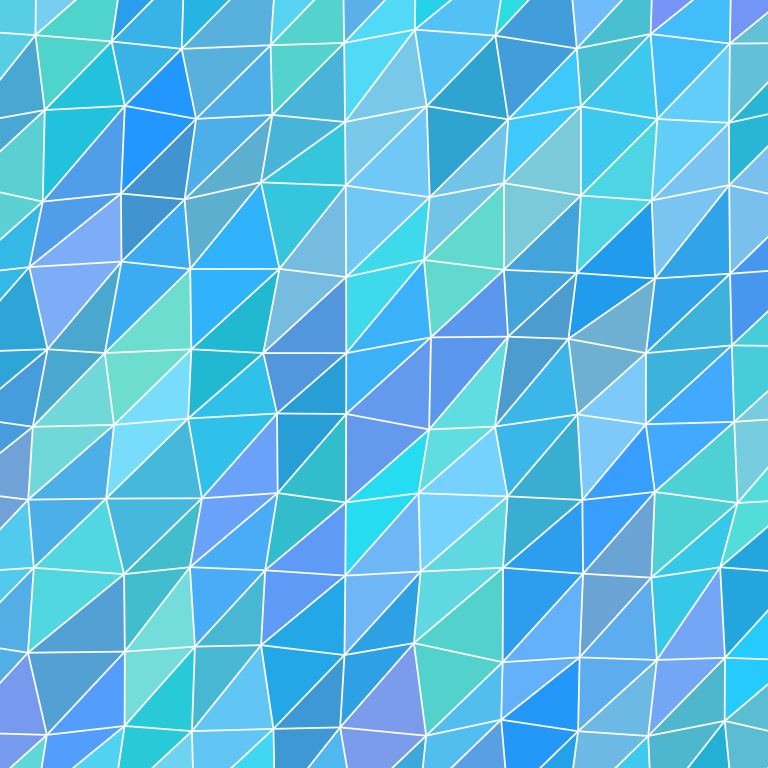
This pattern is drawn by a WebGL 1 fragment shader. Its source:

```glsl
precision highp float;
// Jittered triangle mesh in random blues and teals with thin white edges.

uniform vec2 u_resolution;

const float CELLS = 10.0;          // grid cells across the canvas
const float JITTER = 0.14;         // vertex offset, in cells
const float LINE_WIDTH = 0.0023;   // edge width, in canvas units
const vec3 FILL_MEAN = vec3(0.31, 0.725, 0.90);
const vec3 FILL_SPREAD = vec3(0.18, 0.145, 0.10);
const vec3 LINE_COLOR = vec3(1.0);
const vec2 COLOR_SEED = vec2(57.0, 113.0);

vec3 hash3(vec2 p) {
  vec3 h = fract(p.xyx * vec3(0.1031, 0.1030, 0.0973));
  h += dot(h, h.yxz + 33.33);
  return fract((h.xxy + h.yzz) * h.zyx);
}

// Displaced position of a grid vertex.
vec2 vertex(vec2 id) {
  return id + JITTER * (2.0 * hash3(id + 19.0).xy - 1.0);
}

// Each channel varies independently around the mean.
vec3 fillColor(vec2 id) {
  return FILL_MEAN + FILL_SPREAD * (2.0 * hash3(id + COLOR_SEED) - 1.0);
}

float segmentDistance(vec2 p, vec2 a, vec2 b) {
  vec2 ab = b - a;
  float t = clamp(dot(p - a, ab) / dot(ab, ab), 0.0, 1.0);
  return length(p - a - ab * t);
}

// Positive when p lies to the left of the line from a to b.
float side(vec2 p, vec2 a, vec2 b) {
  return (b.x - a.x) * (p.y - a.y) - (b.y - a.y) * (p.x - a.x);
}

// Tests a counter-clockwise triangle.
bool inTriangle(vec2 p, vec2 a, vec2 b, vec2 c) {
  return min(side(p, a, b), min(side(p, b, c), side(p, c, a))) >= 0.0;
}

void main() {
  float size = min(u_resolution.x, u_resolution.y);
  vec2 p = gl_FragCoord.xy / size * CELLS - 0.5;
  vec2 base = floor(p);

  vec3 color = FILL_MEAN;
  float edge = 1.0;

  // Neighbouring cells are included because the vertices are displaced.
  for (int y = -1; y <= 1; y++) {
    for (int x = -1; x <= 1; x++) {
      vec2 id = base + vec2(float(x), float(y));
      vec2 a = vertex(id);
      vec2 b = vertex(id + vec2(1.0, 0.0));
      vec2 c = vertex(id + vec2(1.0, 1.0));
      vec2 d = vertex(id + vec2(0.0, 1.0));

      // Triangles that share a horizontal edge share a color.
      if (inTriangle(p, a, b, c)) color = fillColor(id);
      if (inTriangle(p, a, c, d)) color = fillColor(id + vec2(0.0, 1.0));

      edge = min(edge, segmentDistance(p, a, b));
      edge = min(edge, segmentDistance(p, a, c));
      edge = min(edge, segmentDistance(p, a, d));
    }
  }

  // Antialiased edge coverage over one pixel.
  float pixel = CELLS / size;
  float halfWidth = 0.5 * LINE_WIDTH * CELLS;
  float line = clamp((halfWidth - edge) / pixel + 0.5, 0.0, 1.0);
  gl_FragColor = vec4(mix(color, LINE_COLOR, line), 1.0);
}
```
